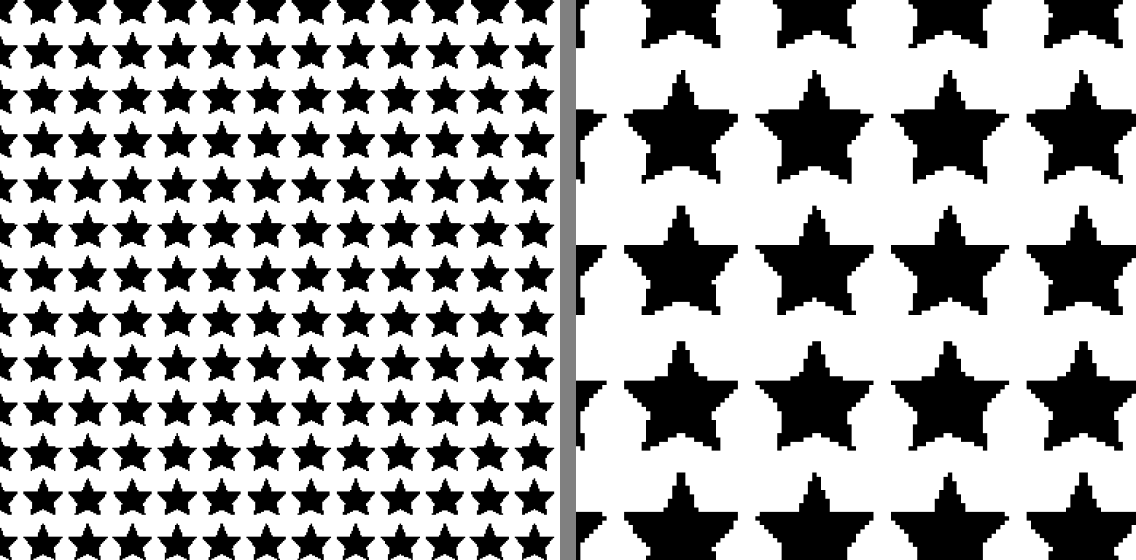
Left, the full canvas; right, a detail of the centre.
Reproduce this pattern procedurally as a WebGL 2 fragment shader.

```glsl
#version 300 es
precision highp float;
// A square lattice of black five-pointed stars on white, about 12.5 each way.
// Each star is a mirrored polygon distance, sampled on a coarse block grid so
// its edge is stepped and shifts slightly from one repeat to the next.

uniform vec2 u_resolution;
out vec4 fragColor;

const vec3 PAPER = vec3(1.0);
const vec3 INK = vec3(0.0);
const float PITCH = 0.07975;                     // spacing of the stars
const vec2 FIRST_CENTER = vec2(0.0770, 0.0296);  // centre of one star
const float BLOCKS = 384.0;                      // stepped blocks per canvas
const float TIP_ROUNDING = 0.021;                // blunting, in cell units

// Right half of the star outline, from the top point to the lower notch.
const int CORNERS = 6;
const vec2 HALF_STAR[CORNERS] = vec2[CORNERS](
    vec2(0.0, 0.436), vec2(0.111, 0.147), vec2(0.416, 0.131),
    vec2(0.212, -0.098), vec2(0.269, -0.351), vec2(0.0, -0.220));

// Signed distance to the star, negative inside.
float starDistance(vec2 p, float rounding) {
    p.x = abs(p.x);
    float nearest = 1e3;
    float side = 1.0;
    for (int i = 0; i < CORNERS; i++) {
        vec2 a = HALF_STAR[i];
        vec2 b = HALF_STAR[(i + 1) % CORNERS];
        vec2 edge = b - a;
        vec2 toPoint = p - a;
        float along = clamp(dot(toPoint, edge) / dot(edge, edge), 0.0, 1.0);
        nearest = min(nearest, length(toPoint - edge * along));
        // Flip the sign at every edge crossed by a ray to the right.
        if ((a.y > p.y) != (b.y > p.y)
            && p.x < a.x + edge.x * (p.y - a.y) / edge.y) side = -side;
    }
    return side * nearest - rounding;
}

// Ink in one block: 1 when its centre lies inside a star.
float blockInk(vec2 block) {
    vec2 center = (block + 0.5) / BLOCKS;
    vec2 cell = fract((center - FIRST_CENTER) / PITCH + 0.5) - 0.5;
    return 1.0 - step(0.0, starDistance(cell, TIP_ROUNDING));
}

// Box filter over the blocks that a screen pixel overlaps.
float smoothInk(vec2 uv, float pixelSize) {
    vec2 grid = uv * BLOCKS;
    float width = min(pixelSize * BLOCKS, 1.0);
    vec2 boundary = floor(grid + 0.5);
    vec2 w = clamp((grid - boundary) / width + 0.5, 0.0, 1.0);
    float lower = mix(blockInk(boundary - 1.0),
                      blockInk(boundary + vec2(0.0, -1.0)), w.x);
    float upper = mix(blockInk(boundary + vec2(-1.0, 0.0)),
                      blockInk(boundary), w.x);
    return mix(lower, upper, w.y);
}

void main() {
    float canvasSize = min(u_resolution.x, u_resolution.y);
    vec2 uv = gl_FragCoord.xy / canvasSize;
    float ink = smoothInk(uv, 1.0 / canvasSize);
    fragColor = vec4(mix(PAPER, INK, ink), 1.0);
}
```
